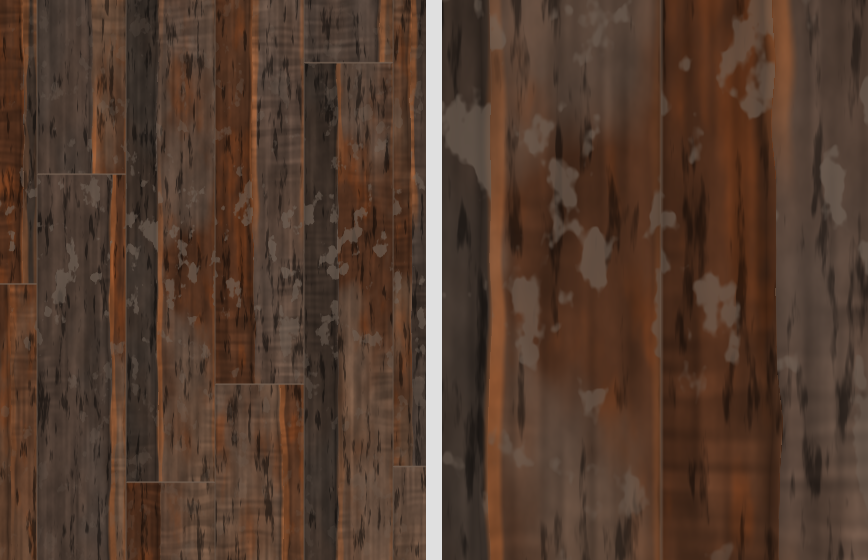
Left, the full canvas; right, a detail of the centre.
Write a Shadertoy shader that draws this texture.

```glsl
const float COLUMN_WIDTH = 0.209;
const float COLUMN_START = 0.087;
const float SEAM_WIDTH = 0.0011;
const float EDGE_WIDTH = 0.055;
const float GRAIN_STRENGTH = 0.42;
const float SAW_STRENGTH = 0.30;

const vec3 CHARCOAL = vec3(0.215, 0.180, 0.155);
const vec3 GRAY = vec3(0.325, 0.265, 0.230);
const vec3 BROWN = vec3(0.415, 0.305, 0.230);
const vec3 RUST = vec3(0.290, 0.170, 0.105);
const vec3 ORANGE = vec3(0.590, 0.345, 0.190);
const vec3 FLAKE = vec3(0.430, 0.375, 0.330);
const vec3 SEAM = vec3(0.440, 0.365, 0.310);

// Height of the end joint in each column
const float JOINTS[6] = float[6](0.493, 0.689, 0.139, 0.314, 0.888, 0.167);

// Per plank, upper then lower: split position, left finish, right finish
const vec3 PLANKS[12] = vec3[12](
    vec3(0.83, 2.8, 0.1), vec3(0.70, 2.3, 2.2),
    vec3(0.60, 0.7, 1.9), vec3(0.83, 0.6, 1.8),
    vec3(0.36, 0.1, 1.6), vec3(0.40, 2.9, 1.6),
    vec3(0.43, 2.9, 1.3), vec3(0.75, 1.7, 2.6),
    vec3(0.84, 0.7, 2.0), vec3(0.38, 0.1, 1.6),
    vec3(0.20, 2.1, 0.7), vec3(0.50, 1.5, 1.9));

float hash(vec2 p) {
    vec3 q = fract(vec3(p.xyx) * 0.1031);
    q += dot(q, q.yzx + 33.33);
    return fract((q.x + q.y) * q.z);
}

float noise(vec2 p) {
    vec2 i = floor(p), f = fract(p);
    f = f * f * (3.0 - 2.0 * f);
    return mix(mix(hash(i), hash(i + vec2(1, 0)), f.x),
               mix(hash(i + vec2(0, 1)), hash(i + vec2(1, 1)), f.x), f.y);
}

float fbm(vec2 p) {
    float sum = 0.0, amplitude = 0.533;
    for (int i = 0; i < 4; i++) {
        sum += amplitude * noise(p);
        p = mat2(1.6, 1.2, -1.2, 1.6) * p + 17.3;
        amplitude *= 0.5;
    }
    return sum;
}

// Finish runs from charcoal through gray and brown to rust
vec3 finishColor(float t) {
    vec3 c = mix(CHARCOAL, GRAY, clamp(t, 0.0, 1.0));
    c = mix(c, BROWN, clamp(t - 1.0, 0.0, 1.0));
    return mix(c, RUST, clamp(t - 2.0, 0.0, 1.0));
}

void mainImage(out vec4 fragColor, in vec2 fragCoord) {
    vec2 uv = fragCoord / iResolution.xy;
    vec2 p = fragCoord / iResolution.y;
    float pixel = 1.0 / iResolution.y;
    float columnSize = COLUMN_WIDTH * iResolution.x / iResolution.y;

    // Plank layout
    float columnPos = (uv.x - COLUMN_START) / COLUMN_WIDTH + 1.0;
    int column = clamp(int(floor(columnPos)), 0, 5);
    float x = fract(columnPos);
    float joint = JOINTS[column];
    int id = 2 * column + (uv.y < joint ? 1 : 0);
    vec3 plank = PLANKS[id];
    vec2 q = p + vec2(3.7, 5.3) * float(id);

    // Two strips with a wandering split
    float split = plank.x + 0.05 * (noise(vec2(q.y * 5.0, 2.0)) - 0.5)
                + 0.02 * (noise(vec2(q.y * 28.0, 7.0)) - 0.5);
    float side = smoothstep(-1.0, 1.0, (x - split) * columnSize / pixel);
    float tone = mix(plank.y, plank.z, side);
    vec2 s = q + vec2(11.0, 4.0) * step(split, x);
    float broad = fbm(s * vec2(9.0, 3.5));
    vec3 color = finishColor(tone + 1.1 * (broad - 0.5));

    // Rusty stain, strongest across the middle
    float band = exp(-pow((uv.y - 0.55) / 0.24, 2.0));
    float blotch = fbm(s * vec2(15.0, 7.0) + 31.0);
    float stain = smoothstep(0.34, 0.62, blotch + 0.22 * band - 0.10)
                * (0.15 + 0.75 * smoothstep(1.3, 1.65, tone) * (0.25 + band));
    color = mix(color, RUST, clamp(stain, 0.0, 0.92));
    float glow = smoothstep(0.52, 0.75, fbm(s * vec2(38.0, 12.0) + 9.0));
    color = mix(color, vec3(0.46, 0.23, 0.10), 0.5 * glow * smoothstep(1.4, 2.4, tone + stain));

    // Bare orange wood along the strip edges
    float wear = smoothstep(0.2, 0.65, noise(vec2(q.y * 4.0, 13.0)));
    float ragged = EDGE_WIDTH * (0.35 + noise(vec2(q.y * 14.0, 21.0)));
    float splitEdge = 1.0 - smoothstep(0.4, 1.0, abs(x - split - 0.02) / ragged);
    float plankEdge = 1.0 - smoothstep(0.3, 1.0, (1.0 - x) / ragged);
    float bare = max(splitEdge, 0.75 * plankEdge) * wear;
    color = mix(color, ORANGE, 0.68 * bare);
    float shadow = exp(-abs(x - split + 0.035) * 45.0);
    color *= 1.0 - 0.28 * shadow;

    // Long grain and dark cracks
    float grain = 0.55 * noise(s * vec2(210.0, 9.0)) + 0.45 * noise(s * vec2(85.0, 4.0));
    color *= 1.0 + GRAIN_STRENGTH * (grain - 0.5);
    color *= 0.84 + 0.32 * fbm(s * vec2(60.0, 35.0));
    float crack = smoothstep(0.60, 0.78, fbm(s * vec2(130.0, 22.0)));
    color *= 1.0 - 0.45 * crack * (1.0 - bare);

    // Patchy crosswise saw marks
    float sawPatch = smoothstep(0.43, 0.66, fbm(s * vec2(10.0, 5.0) + 53.0));
    float saw = noise(vec2(s.x * 14.0, s.y * 150.0 + 2.0 * noise(s * 20.0)));
    color *= 1.0 + SAW_STRENGTH * sawPatch * (saw - 0.55);

    // Pale flakes gathered around the stains
    float flake = smoothstep(0.64, 0.72, fbm(s * vec2(48.0, 32.0) + 71.0));
    color = mix(color, FLAKE, 0.65 * flake * (0.25 + 0.75 * band));

    // Thin seams between planks
    float sideGap = min(x, 1.0 - x) * columnSize;
    float endGap = abs(uv.y - joint);
    float sideSeam = 1.0 - smoothstep(0.0, SEAM_WIDTH + pixel, sideGap);
    float endSeam = 1.0 - smoothstep(0.0, SEAM_WIDTH + pixel, endGap);
    color *= 1.0 - 0.25 * exp(-sideGap * 350.0);
    color = mix(color, SEAM, max(0.5 * sideSeam, 0.8 * endSeam));

    fragColor = vec4(color, 1.0);
}
```
